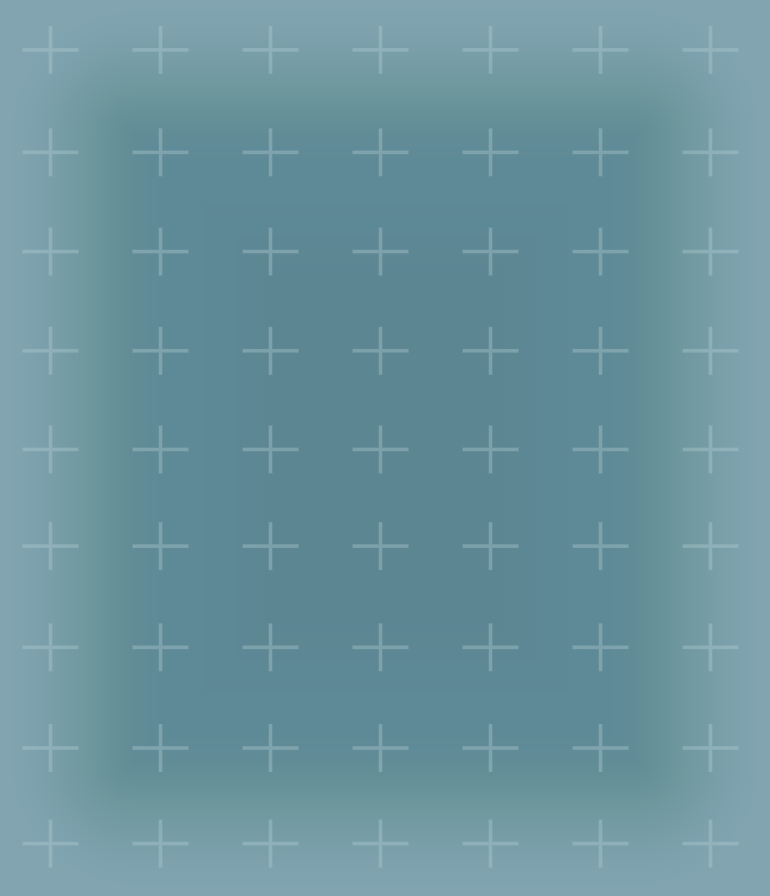
Give the GLSL for this pattern, as a WebGL 2 fragment shader.

```glsl
#version 300 es
precision highp float;
// Grid of thin translucent plus signs over a teal field that lightens at its rim.
// The field is shaded by depth inside a rounded box; the plus signs are two box
// distances per cell, and each row is shifted slightly by a hash of its index.

uniform vec2 u_resolution;
out vec4 fragColor;

// Lengths are in canvas heights
const vec2  TILE         = vec2(0.859375, 1.0);
const vec2  REPEATS      = vec2(7.0, 9.0);
const vec2  GRID_SHIFT   = vec2(-0.005, 0.0);
const vec2  ARM          = vec2(0.0312, 0.0267);  // half lengths
const float HALF_WIDTH   = 0.0020;
const float ROW_JITTER   = 0.0035;
const float LINE_OPACITY = 0.38;

const float CORNER_RADIUS = 0.15;
const float RIM_DEPTH     = 0.18;   // where the light rim ends
const float CORE_DEPTH    = 0.34;   // where the flat centre begins
const float TINT_DEPTH    = 0.11;   // middle of the greenish ring
const float TINT_SPREAD   = 0.045;

const vec3 RIM_COLOR  = vec3(0.505, 0.645, 0.690);
const vec3 RING_COLOR = vec3(0.370, 0.538, 0.592);
const vec3 CORE_COLOR = vec3(0.360, 0.525, 0.572);
const vec3 GREEN_TINT = vec3(0.004, 0.010, -0.016);
const vec3 LINE_COLOR = vec3(0.700, 0.805, 0.825);

float hash(float n) {
  return fract(sin(n * 12.9898 + 4.1) * 437.585);
}

float boxDistance(vec2 p, vec2 halfSize) {
  vec2 q = abs(p) - halfSize;
  return length(max(q, 0.0)) + min(max(q.x, q.y), 0.0);
}

// Light rim, greenish ring and dark core; even in x and y, flat at the border
vec3 fieldColor(vec2 p) {
  vec2 inner = 0.5 * TILE - CORNER_RADIUS;
  float depth = CORNER_RADIUS - boxDistance(p - 0.5 * TILE, inner);
  vec3 color = mix(RIM_COLOR, RING_COLOR, smoothstep(0.0, RIM_DEPTH, depth));
  color = mix(color, CORE_COLOR, smoothstep(RIM_DEPTH, CORE_DEPTH, depth));
  float ring = (depth - TINT_DEPTH) / TINT_SPREAD;
  return color + GREEN_TINT * exp(-ring * ring);
}

// Coverage of the plus sign in the cell that holds p
float plusCoverage(vec2 p, float pixel) {
  vec2 pitch = TILE / REPEATS;
  vec2 cell = (p - GRID_SHIFT) / pitch;
  float row = mod(floor(cell.y), REPEATS.y);
  vec2 local = (fract(cell) - 0.5) * pitch;
  local.y -= (hash(row) - 0.5) * 2.0 * ROW_JITTER;
  float across = boxDistance(local, vec2(ARM.x, HALF_WIDTH));
  float upright = boxDistance(local, vec2(HALF_WIDTH, ARM.y));
  return 1.0 - smoothstep(-0.7 * pixel, 0.7 * pixel, min(across, upright));
}

void main() {
  vec2 p = gl_FragCoord.xy / u_resolution * TILE;
  float pixel = 1.0 / u_resolution.y;
  vec3 color = fieldColor(p);
  color = mix(color, LINE_COLOR, LINE_OPACITY * plusCoverage(p, pixel));
  fragColor = vec4(color, 1.0);
}
```
